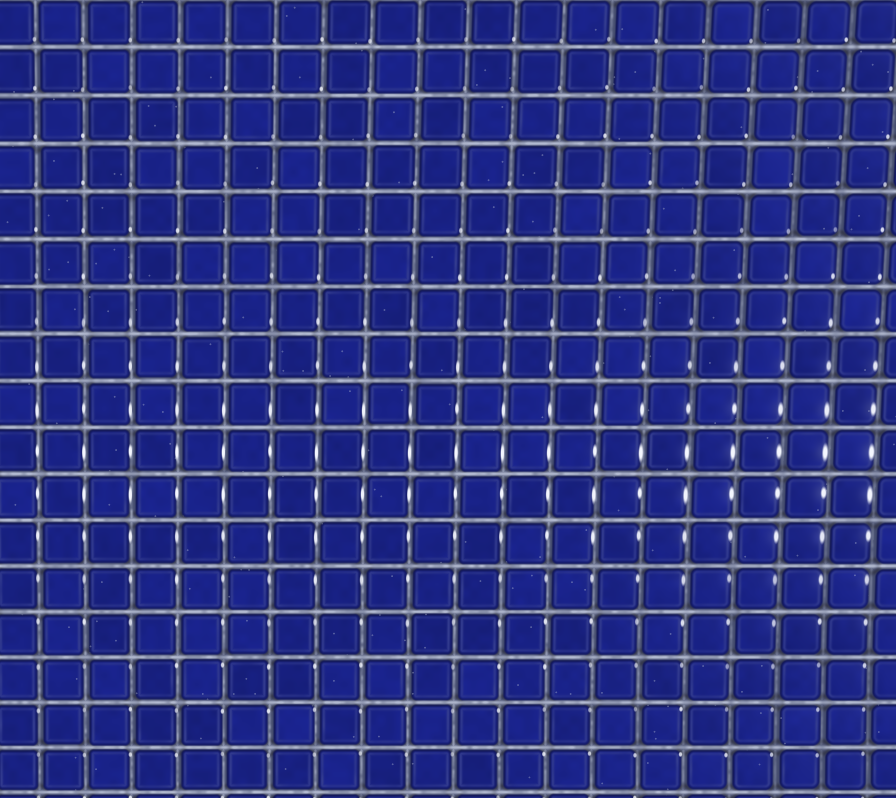
A Shadertoy shader for this texture:

```glsl
// Glossy blue glass mosaic: small rounded tiles on pale grout, seen in slight perspective.
// A warped grid gives each tile a rounded-box distance for its rim, shadow and face;
// window glints slide along the right edges, row by row, and the grout is worn by noise.

const vec3 FACE   = vec3(0.095, 0.130, 0.525);
const vec3 SHADOW = vec3(0.075, 0.095, 0.340);
const vec3 RIM    = vec3(0.200, 0.235, 0.560);
const vec3 JOINT  = vec3(0.270, 0.300, 0.430);
const vec3 POCKET = vec3(0.190, 0.200, 0.270);
const vec3 PALE   = vec3(0.700, 0.730, 0.820);
const vec3 GLINT  = vec3(0.960, 0.970, 1.000);

const float PITCH_BOTTOM = 0.0513;  // column width at the lower edge
const float PITCH_GAIN   = 0.0024;  // extra column width at the upper edge
const float ANCHOR_X     = 0.1478;  // column line that stays vertical
const float ANCHOR_COL   = 2.0;
const float ROW_START    = -0.0022; // first row line, measured from the top
const float ROW_PITCH    = 0.06114;
const float ROW_SHRINK   = 0.000154;
const float TILE_HALF    = 0.445;
const float GLINT_ROW    = 9.3;     // row where the glint sits at mid height

float hash(vec2 p) {
    vec3 q = fract(vec3(p.xyx) * 0.1031);
    q += dot(q, q.yzx + 33.33);
    return fract((q.x + q.y) * q.z);
}

float noise(vec2 p) {
    vec2 i = floor(p), f = fract(p);
    f = f * f * (3.0 - 2.0 * f);
    return mix(mix(hash(i), hash(i + vec2(1, 0)), f.x),
               mix(hash(i + vec2(0, 1)), hash(i + vec2(1, 1)), f.x), f.y);
}

float roundBox(vec2 p, vec2 b, float r) {
    vec2 q = abs(p) - b + r;
    return length(max(q, 0.0)) + min(max(q.x, q.y), 0.0) - r;
}

float bump(float x, float width) {
    x /= width;
    return exp(-x * x);
}

// Canvas position to (column, row from the top)
vec2 gridCoord(vec2 uv) {
    float pitch = PITCH_BOTTOM + PITCH_GAIN * pow(uv.y, 1.6);
    float drop = 1.0 - uv.y - ROW_START;
    float root = sqrt(ROW_PITCH * ROW_PITCH - 4.0 * ROW_SHRINK * drop);
    return vec2((uv.x - ANCHOR_X) / pitch + ANCHOR_COL,
                (ROW_PITCH - root) / (2.0 * ROW_SHRINK));
}

vec3 groutColor(vec2 g, vec2 p, float right) {
    vec2 gap = 0.5 - abs(p);
    float wear = noise(g * vec2(9.0, 11.0));
    float node = bump(length(gap), 0.09);
    vec3 col = mix(JOINT, POCKET, 0.8 * bump(length(gap) - 0.14, 0.06));
    float across = bump(gap.y, 0.045) * (0.6 + 0.5 * wear);
    float side = p.x > 0.0 ? gap.x : -gap.x;
    float down = bump(side - 0.02, 0.035) * (0.25 + 0.5 * wear) * (1.0 - 0.5 * right);
    col = mix(col, PALE, clamp(max(across, down), 0.0, 1.0));
    return mix(col, PALE * 0.9, 0.45 * node * wear);
}

vec3 tileColor(vec2 g, vec2 p, float d, vec2 id, float right) {
    float tone = hash(id + 7.0);
    vec3 col = FACE * (0.93 + 0.12 * tone + 0.08 * (noise(g * 5.0) - 0.5));
    col += 0.025 * right * (p.x - p.y + 0.5);
    // Inner rim, patchy and strongest on the sides
    float sides = 0.55 + 0.45 * smoothstep(0.2, 0.4, abs(p.x));
    float rim = bump(d + 0.085, 0.035) * sides * (0.55 + 0.6 * noise(g * 4.0 + 20.0));
    col = mix(col, RIM, clamp(rim, 0.0, 1.0));
    // Dark bevel, deeper on the upper and left edges
    float lee = 0.65 + 0.35 * smoothstep(0.2, -0.3, p.x + p.y);
    col = mix(col, SHADOW, smoothstep(-0.075, -0.01, d) * lee);
    // Sparse dust specks
    vec2 s = g * 7.0, cell = floor(s);
    vec2 spot = 0.3 + 0.4 * vec2(hash(cell + 3.0), hash(cell + 11.0));
    float speck = step(0.985, hash(cell + 50.0)) * smoothstep(0.22, 0.05, length(fract(s) - spot));
    return mix(col, PALE, 0.4 * speck);
}

void mainImage(out vec4 fragColor, in vec2 fragCoord) {
    vec2 uv = fragCoord / iResolution.xy;
    vec2 g = gridCoord(uv);
    vec2 aa = fwidth(g);
    float soft = max(0.025, 0.7 * max(aa.x, aa.y));
    vec2 id = floor(g), p = g - id - 0.5;
    float right = smoothstep(0.5, 1.0, uv.x);

    // Tile with its own small offset and size
    vec2 shift = 0.025 * (vec2(hash(id), hash(id + 31.0)) - 0.5);
    float size = TILE_HALF - 0.012 * hash(id + 63.0);
    float d = roundBox(p - shift, vec2(size, size + 0.005), 0.11 + 0.07 * right);
    vec3 col = mix(tileColor(g, p, d, id, right), groutColor(g, p, right),
                   smoothstep(-soft, soft, d));

    // Glint on the right edge: low in upper rows, high in lower rows
    float near = bump(id.y - GLINT_ROW, 3.2);
    float luck = hash(id + 90.0);
    vec2 at = vec2(0.455 - 0.07 * right, 0.37 * tanh((GLINT_ROW - id.y) / 4.0));
    at.y += 0.05 * (luck - 0.5);
    vec2 r = vec2(0.042 + 0.025 * right * near, 0.055 + 0.13 * near * (0.6 + 0.6 * luck));
    vec2 q = p - at;
    float spot = smoothstep(1.25, 0.45, length(q / r));
    float power = mix(0.45 + 0.4 * hash(id + 120.0), 1.0, near);
    col = mix(col, PALE, 0.22 * right * near * bump(length(q), 0.2));
    col = mix(col, GLINT, spot * power);

    fragColor = vec4(col, 1.0);
}
```
